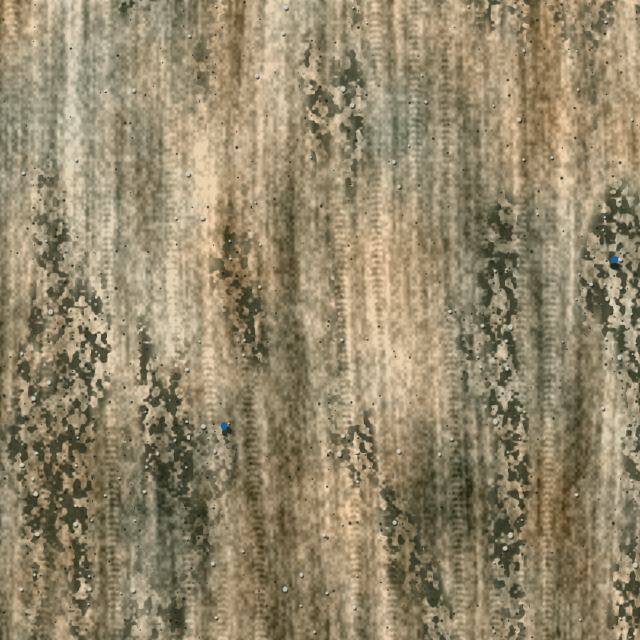
Give the GLSL for this texture, as a WebGL 1 fragment shader.

```glsl
precision highp float;
uniform vec2 u_resolution;

#define BASE_TONE 0.71
#define PATCH_CONTRAST 0.95
#define STREAK_CONTRAST 0.40
#define GRAIN_CONTRAST 0.36
#define CLUMP_STRENGTH 0.78
#define LEAN 0.05
#define TRACK_COLUMNS 19.0
#define TREADS 108.0
#define STONE_CELLS 46.0
#define CRUMB_CELLS 85.0

const vec3 SHADOW = vec3(0.21, 0.19, 0.09);
const vec3 LIGHT = vec3(0.78, 0.71, 0.59);
const vec3 CLUMP = vec3(0.15, 0.17, 0.10);
const vec3 STONE = vec3(0.86, 0.86, 0.80);
const vec3 BLUE = vec3(0.10, 0.38, 0.62);

float hash(vec2 p) {
  return fract(sin(dot(p, vec2(127.1, 311.7))) * 43758.5453);
}

float noise(vec2 p) {
  vec2 i = floor(p), f = fract(p);
  f = f * f * (3.0 - 2.0 * f);
  return mix(mix(hash(i), hash(i + vec2(1.0, 0.0)), f.x),
             mix(hash(i + vec2(0.0, 1.0)), hash(i + 1.0), f.x), f.y);
}

float fbm(vec2 p) {
  float sum = 0.0, weight = 0.533;
  for (int i = 0; i < 4; i++) {
    sum += weight * noise(p);
    p = p * 2.03 + 17.3;
    weight *= 0.5;
  }
  return sum;
}

// One jittered dot per cell, kept with the given chance
float specks(vec2 p, float cells, float chance, float seed, float blur) {
  vec2 id = floor(p * cells) + seed;
  vec2 center = 0.3 + 0.4 * vec2(hash(id + 3.1), hash(id + 7.7));
  vec2 d = (fract(p * cells) - center) * vec2(1.0, 0.8 + 0.4 * hash(id + 5.3));
  float radius = mix(0.06, 0.19, pow(hash(id + 9.2), 2.0));
  float edge = blur * cells;
  return step(hash(id), chance) * (1.0 - smoothstep(radius - edge, radius + edge, length(d)));
}

// Vertical wheel track with curved cross ridges; x is ridge, y is track mask
vec2 tyreTrack(vec2 p) {
  float column = floor(p.x * TRACK_COLUMNS);
  float x = fract(p.x * TRACK_COLUMNS) - mix(0.35, 0.65, hash(vec2(column, 4.0)));
  float mask = 1.0 - smoothstep(0.12, 0.20, abs(x));
  float wear = noise(vec2(column * 3.7, p.y * 5.0));
  mask *= smoothstep(0.25, 0.7, wear + 0.4 * (0.5 - p.y));
  mask *= step(0.3, hash(vec2(column, 8.0)));
  return vec2(sin(6.2832 * (p.y * TREADS + 6.0 * x * x)), mask);
}

void main() {
  float scale = min(u_resolution.x, u_resolution.y);
  vec2 uv = gl_FragCoord.xy / scale;
  float pixel = 1.0 / scale;
  vec2 p = uv + vec2(LEAN * (noise(uv * vec2(3.0, 1.5) + 5.0) - 0.5), 0.0);

  // Soil tone: broad patches, long streaks, fine grain
  float patches = fbm(p * vec2(9.0, 4.5) + 31.0) - 0.5;
  float streaks = noise(p * vec2(34.0, 1.6)) + noise(p * vec2(85.0, 4.0) + 9.0)
                + 0.8 * noise(p * vec2(190.0, 9.0) + 21.0) - 1.4;
  float grain = noise(uv * vec2(125.0, 85.0) + 3.0) + noise(uv * vec2(240.0, 200.0)) - 1.0;
  float tone = BASE_TONE + PATCH_CONTRAST * patches + STREAK_CONTRAST * streaks
             + GRAIN_CONTRAST * grain + 0.12 * (uv.y - 0.5);

  // Pressed tyre tracks
  vec2 track = tyreTrack(p);
  tone += track.y * (0.05 + 0.11 * track.x);
  vec3 color = mix(SHADOW, LIGHT, clamp(tone, -0.1, 1.22));

  // Drift between rusty and grey green soil
  float warmth = fbm(p * vec2(8.0, 5.0) + 57.0) - 0.5;
  color += warmth * vec3(0.13, -0.01, -0.10);

  // Dark broken clumps gathered in tall bands
  float zone = smoothstep(0.50, 0.70, fbm(p * vec2(15.0, 3.6) + 83.0));
  float crumble = 0.6 * noise(p * vec2(115.0, 70.0) + 41.0) + 0.4 * noise(uv * 200.0 + 13.0);
  float clump = zone * smoothstep(0.40, 0.62, crumble);
  color = mix(color, CLUMP, CLUMP_STRENGTH * clump);
  float crumbs = specks(uv, CRUMB_CELLS, 0.04 + 0.22 * zone, 11.0, pixel);
  color = mix(color, CLUMP * 0.7, 0.8 * crumbs);

  // Pale stones with short shadows
  float chance = 0.04 + 0.14 * zone;
  vec2 shade = vec2(-0.0015, 0.0025);
  color = mix(color, CLUMP * 0.6, 0.7 * specks(uv + shade, STONE_CELLS, chance, 29.0, pixel));
  color = mix(color, STONE, 0.85 * specks(uv, STONE_CELLS, chance, 29.0, pixel));

  // Two stray blue scraps
  for (int i = 0; i < 2; i++) {
    float n = float(i);
    vec2 center = vec2(0.35 + 0.61 * n, 0.335 + 0.26 * n);
    float d = length(uv - center) + 0.005 * (noise(uv * 160.0) - 0.5);
    float dark = length(uv - center - vec2(0.004, -0.010)) + 0.008 * (noise(uv * 180.0) - 0.5);
    color = mix(color, CLUMP * 0.6, 0.8 * (1.0 - smoothstep(0.005, 0.009, dark)));
    color = mix(color, BLUE, 1.0 - smoothstep(0.006 - pixel, 0.006 + pixel, d));
  }
  gl_FragColor = vec4(clamp(color, 0.0, 1.0), 1.0);
}
```
